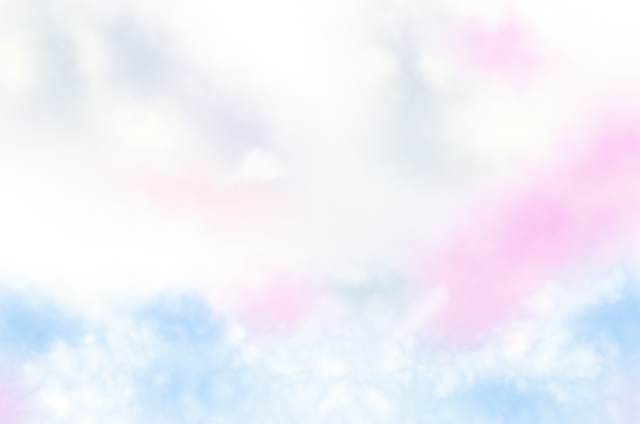
Write a Shadertoy shader that draws this background.

```glsl
// A pastel sky: grey-lavender and rose washes above, a bank of blue clouds below.
// Soft tilted glows are layered over white on noise-warped coordinates, then
// billowing gradient noise shapes the cloud rims and the fine wisps.

const vec3 WHITE = vec3(0.995, 0.995, 0.995);
const vec3 CREAM = vec3(0.99, 0.995, 0.97);
const vec3 GREY = vec3(0.83, 0.87, 0.91);
const vec3 LAVENDER = vec3(0.89, 0.88, 0.94);
const vec3 BLUSH = vec3(0.99, 0.91, 0.95);
const vec3 ROSE = vec3(0.985, 0.80, 0.955);
const vec3 BLUE = vec3(0.72, 0.86, 0.985);
const vec3 PALE_BLUE = vec3(0.86, 0.94, 0.985);
const vec3 MIST = vec3(0.80, 0.89, 0.92);

vec2 hashGradient(vec2 cell) {
    vec2 h = vec2(dot(cell, vec2(127.1, 311.7)), dot(cell, vec2(269.5, 183.3)));
    return 2.0 * fract(sin(h) * 43758.5) - 1.0;
}

float gradientNoise(vec2 p) {
    vec2 i = floor(p), f = fract(p);
    vec2 u = f * f * f * (f * (f * 6.0 - 15.0) + 10.0);
    vec2 e = vec2(1.0, 0.0);
    float low = mix(dot(hashGradient(i), f), dot(hashGradient(i + e), f - e), u.x);
    float high = mix(dot(hashGradient(i + e.yx), f - e.yx),
                     dot(hashGradient(i + e.xx), f - e.xx), u.x);
    return mix(low, high, u.y);
}

// x: smooth fractal sum around zero, y: rounded billows from 0 to about 1
vec2 cloudNoise(vec2 p) {
    vec2 total = vec2(0.0);
    float weight = 0.5;
    for (int i = 0; i < 5; i++) {
        float n = gradientNoise(p);
        total += weight * vec2(n, 2.0 * abs(n));
        p = mat2(1.6, 1.2, -1.2, 1.6) * p + 7.3;
        weight *= 0.5;
    }
    return total;
}

// Blends a tilted elliptical glow into the colour
void paint(inout vec3 col, vec3 hue, float amount, vec2 p, vec2 center, vec2 radius, float tilt) {
    float c = cos(tilt), s = sin(tilt);
    vec2 d = mat2(c, -s, s, c) * (p - center) / radius;
    col = mix(col, hue, amount * exp(-dot(d, d)));
}

// Blends a puffy cloud along a segment, its edge pushed out by billows
void puff(inout vec3 col, vec3 hue, float amount, vec2 p, vec2 a, vec2 b, float radius, float billow) {
    vec2 ab = b - a;
    float t = clamp(dot(p - a, ab) / dot(ab, ab), 0.0, 1.0);
    float d = length(p - a - ab * t) - radius * (0.5 + 1.4 * billow);
    col = mix(col, hue, amount * smoothstep(0.025, -0.03, d));
}

vec3 upperSky(vec2 p, vec2 w, float wisp) {
    vec3 col = WHITE;
    // Grey and lavender clouds on the left
    paint(col, GREY, 0.85, w, vec2(0.13, 0.83), vec2(0.16, 0.19), 0.3);
    paint(col, GREY, 0.75, w, vec2(0.33, 0.85), vec2(0.10, 0.14), 0.4);
    paint(col, LAVENDER, 0.95, w, vec2(0.55, 0.69), vec2(0.21, 0.11), -0.55);
    paint(col, BLUSH, 0.85, w, vec2(0.44, 0.56), vec2(0.28, 0.075), -0.25);
    // Grey clouds on the right
    paint(col, GREY, 0.9, w, vec2(0.96, 0.80), vec2(0.12, 0.17), 0.25);
    paint(col, GREY, 0.65, w, vec2(1.00, 0.64), vec2(0.15, 0.08), -0.2);
    paint(col, MIST, 0.28, p, vec2(0.92, 0.43), vec2(0.19, 0.15), 0.0);
    // Rose sweep
    paint(col, ROSE, 0.65, w, vec2(1.17, 0.88), vec2(0.12, 0.07), -0.3);
    paint(col, ROSE, 0.85, p, vec2(1.45, 0.63), vec2(0.15, 0.13), 0.5);
    paint(col, ROSE, 1.0, p, vec2(1.29, 0.46), vec2(0.25, 0.13), 0.45);
    paint(col, ROSE, 0.5, p, vec2(1.10, 0.36), vec2(0.13, 0.09), 0.2);
    // Sunlit cloud tops, white beam and haze
    paint(col, CREAM, 0.95, w, vec2(0.03, 0.85), vec2(0.075, 0.10), 0.3);
    paint(col, CREAM, 0.8, w, vec2(0.21, 0.87), vec2(0.045, 0.10), 0.35);
    paint(col, CREAM, 1.0, w, vec2(0.34, 0.69), vec2(0.14, 0.075), -0.2);
    paint(col, CREAM, 0.85, w, vec2(0.86, 0.85), vec2(0.06, 0.085), 0.3);
    paint(col, CREAM, 0.85, w, vec2(1.03, 0.84), vec2(0.045, 0.055), -0.7);
    paint(col, CREAM, 1.0, w, vec2(1.20, 0.69), vec2(0.16, 0.08), 0.25);
    paint(col, BLUSH, 0.75, w, vec2(1.48, 0.56), vec2(0.09, 0.04), 0.2);
    paint(col, WHITE, 0.8, w, vec2(0.61, 0.60), vec2(0.08, 0.025), 0.2);
    paint(col, WHITE, 0.95, p, vec2(0.62, 0.91), vec2(0.32, 0.13), -0.75);
    paint(col, WHITE, 0.9, p, vec2(0.05, 0.53), vec2(0.22, 0.13), 0.0);
    // Wisps show only where the sky is tinted
    return col + wisp * 0.5 * (WHITE - col);
}

vec3 cloudBank(vec3 col, vec2 p, vec2 w, float billow) {
    // Blue body rising toward both sides
    float side = abs(p.x / 1.506 - 0.5) * 2.0;
    float top = 0.24 + 0.09 * side * side + 0.08 * (billow - 0.4);
    col = mix(col, PALE_BLUE, 0.85 * smoothstep(top + 0.07, top - 0.08, p.y));
    paint(col, ROSE, 0.6, w, vec2(0.65, 0.28), vec2(0.14, 0.075), 0.1);
    paint(col, MIST, 0.85, w, vec2(0.87, 0.305), vec2(0.11, 0.05), -0.1);
    paint(col, ROSE, 0.65, w, vec2(1.13, 0.26), vec2(0.14, 0.08), 0.3);
    paint(col, BLUE, 0.9, w, vec2(0.06, 0.22), vec2(0.13, 0.065), -0.3);
    paint(col, BLUE, 0.9, w, vec2(0.44, 0.24), vec2(0.12, 0.05), -0.2);
    paint(col, BLUE, 0.9, w, vec2(1.46, 0.25), vec2(0.11, 0.12), 0.4);
    paint(col, BLUE, 0.75, w, vec2(0.42, 0.08), vec2(0.14, 0.06), 0.1);
    paint(col, BLUE, 0.85, w, vec2(1.20, 0.05), vec2(0.12, 0.055), -0.2);
    // White rims and puffs
    puff(col, WHITE, 0.65, w, vec2(0.17, 0.29), vec2(0.36, 0.20), 0.035, billow);
    puff(col, WHITE, 0.6, w, vec2(0.51, 0.30), vec2(0.58, 0.20), 0.028, billow);
    puff(col, WHITE, 0.6, w, vec2(1.02, 0.30), vec2(0.96, 0.20), 0.028, billow);
    puff(col, WHITE, 0.55, w, vec2(1.18, 0.19), vec2(1.42, 0.32), 0.04, billow);
    puff(col, WHITE, 0.5, w, vec2(0.08, 0.13), vec2(0.30, 0.16), 0.055, billow);
    puff(col, WHITE, 0.5, w, vec2(0.62, 0.17), vec2(0.95, 0.15), 0.055, billow);
    puff(col, WHITE, 0.45, w, vec2(1.05, 0.13), vec2(1.38, 0.15), 0.05, billow);
    // Light and rose along the lower edge
    paint(col, WHITE, 0.85, p, vec2(0.20, 0.03), vec2(0.16, 0.10), 0.0);
    paint(col, WHITE, 0.7, p, vec2(0.78, 0.05), vec2(0.17, 0.13), 0.0);
    paint(col, ROSE, 0.6, p, vec2(0.0, 0.04), vec2(0.07, 0.09), 0.0);
    paint(col, ROSE, 0.25, p, vec2(1.5, 0.05), vec2(0.08, 0.09), 0.0);
    float body = smoothstep(top + 0.05, top - 0.05, p.y);
    return col + body * (billow - 0.4) * vec3(0.13, 0.08, 0.02);
}

void mainImage(out vec4 fragColor, in vec2 fragCoord) {
    vec2 p = fragCoord / iResolution.xy * vec2(1.506, 1.0);
    vec2 coarse = cloudNoise(p * 7.0 + 3.1);
    vec2 fine = cloudNoise(p * 13.0 + 19.7);
    vec2 warped = p + 0.11 * vec2(coarse.x, fine.x);
    vec3 col = upperSky(p, warped, coarse.x + fine.x);
    col = cloudBank(col, p, warped, fine.y);
    fragColor = vec4(clamp(col, 0.0, 1.0), 1.0);
}
```
